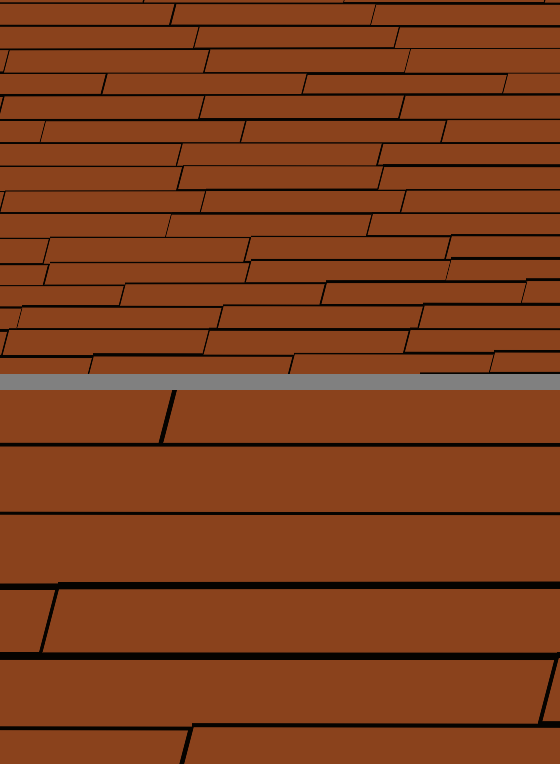
Top, the full canvas; bottom, a detail of the centre.
Write a WebGL 2 fragment shader that draws this texture.

```glsl
#version 300 es
precision highp float;
// Flat brown floor planks in sixteen staggered rows with slanted butt joints.
// Each plank is cut by distances to its four edges; hashed insets vary the
// black gaps, and hashed seam heights make the lower rows step at the joints.

uniform vec2 u_resolution;
out vec4 fragColor;

const vec3 WOOD = vec3(0.54, 0.26, 0.11);
const vec3 GAP = vec3(0.02, 0.01, 0.0);

// Lengths are in canvas heights
const float ROWS = 16.0;
const float ROW_SHIFT = 0.12;
const float PLANK_LENGTH = 0.536;
const float JOINT_SLANT = 0.26;
const vec2 JOINT_INSET = vec2(0.0007, 0.0031);
const vec2 SEAM_INSET = vec2(0.0010, 0.0048);

// Integer hash of a cell and a salt, from 0 to 1
float hash(vec2 cell, float salt) {
    uvec3 v = uvec3(ivec3(vec3(cell, salt)) + 64);
    uint h = v.x * 1664525u + v.y * 22695477u + v.z * 69069u;
    h = (h ^ (h >> 16)) * 73244475u;
    h = (h ^ (h >> 15)) * 668265263u;
    h ^= h >> 16;
    return float(h & 65535u) / 65535.0;
}

// Position along a row counted in planks; whole numbers are joints
float plankCoord(float x, float level, float row) {
    float lean = JOINT_SLANT * (level - row - 0.5) / ROWS;
    return (x - lean) / PLANK_LENGTH - hash(vec2(0.0, row), 1.0);
}

// Level of the seam under a row, stepping at the joints of the row below
float seamLevel(float x, float row) {
    float below = row - 1.0;
    float column = floor(plankCoord(x, row, below));
    vec2 rowCell = vec2(0.0, row);
    float wobble = 0.12 * (hash(rowCell, 2.0) - 0.5);
    float tilt = 0.06 * (x - 0.75) * (hash(rowCell, 3.0) - 0.5);
    float worn = 1.0 - smoothstep(8.0, 9.5, row);
    float rise = 0.09 * (column - 0.5) * hash(rowCell, 4.0) * worn;
    return row + wobble + tilt + rise;
}

// Gap on one side of a plank
float inset(vec2 plank, float side, vec2 range) {
    return mix(range.x, range.y, hash(plank, side));
}

// Signed distance to the nearest plank edge, positive on the wood
float plankDistance(vec2 p) {
    float level = p.y * ROWS + ROW_SHIFT;
    float nearest = round(level);
    float row = level > seamLevel(p.x, nearest) ? nearest : nearest - 1.0;

    float along = plankCoord(p.x, level, row);
    vec2 plank = vec2(floor(along), row);
    float left = fract(along) * PLANK_LENGTH;
    float right = PLANK_LENGTH - left;
    float bottom = (level - seamLevel(p.x, row)) / ROWS;
    float top = (seamLevel(p.x, row + 1.0) - level) / ROWS;

    float ends = min(left - inset(plank, 5.0, JOINT_INSET),
                     right - inset(plank, 6.0, JOINT_INSET));
    float sides = min(bottom - inset(plank, 7.0, SEAM_INSET),
                      top - inset(plank, 8.0, SEAM_INSET));
    return min(ends, sides);
}

void main() {
    vec2 p = gl_FragCoord.xy / u_resolution.y;
    float halfPixel = 0.5 / u_resolution.y;
    float wood = smoothstep(-halfPixel, halfPixel, plankDistance(p));
    fragColor = vec4(mix(GAP, WOOD, wood), 1.0);
}
```
